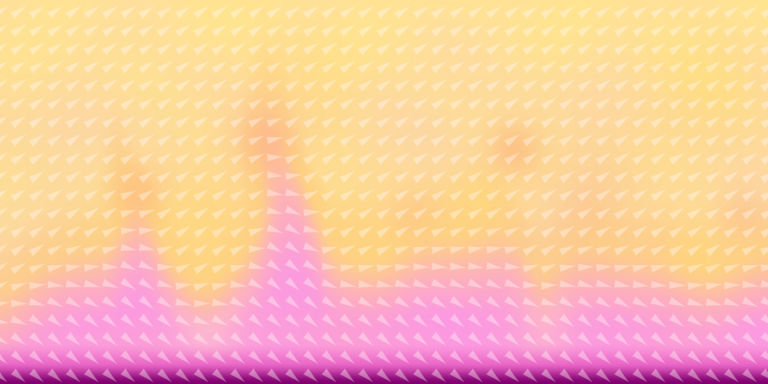
A Shadertoy shader for this background:

```glsl
// Soft sunset-coloured haze over a magenta base, overlaid with a grid of pale turning wedges.

const float ROWS = 21.0;                      // wedge rows per canvas height
const vec2  GRID_SHIFT = vec2(0.55, -0.10);   // in cells
const float WEDGE_HALF_LENGTH = 0.43;
const float WEDGE_HALF_WIDTH = 0.20;
const float WEDGE_OPACITY = 0.40;
const float ANGLE_LOW = -0.72;                // wedge angle in the pink zone
const float ANGLE_HIGH = 0.60;                // wedge angle in the yellow zone
const float HORIZON = 0.262;                  // mean height of the pink zone
const float SPIKE_SOFTNESS = 5.0;             // extra blur where the border rises

const vec3 PLUM    = vec3(0.50, 0.00, 0.43);
const vec3 MAGENTA = vec3(0.91, 0.38, 0.77);
const vec3 PINK    = vec3(0.985, 0.61, 0.86);
const vec3 CORAL   = vec3(0.99, 0.70, 0.72);
const vec3 AMBER   = vec3(0.99, 0.81, 0.54);
const vec3 CREAM   = vec3(0.99, 0.855, 0.61);
const vec3 LEMON   = vec3(1.00, 0.89, 0.58);
const vec3 GOLD    = vec3(1.00, 0.85, 0.45);
const vec3 ORANGE  = vec3(0.99, 0.71, 0.52);
const vec3 BLUSH   = vec3(0.99, 0.74, 0.83);

// Swells of the horizon: centre x, width, height
const vec3 SWELLS[7] = vec3[7](
    vec3(0.00, 0.10, -0.10), vec3(0.36, 0.06, 0.13),
    vec3(0.53, 0.08, -0.07), vec3(0.76, 0.07, 0.28),
    vec3(1.27, 0.16, 0.05),  vec3(1.41, 0.05, -0.05),
    vec3(1.85, 0.12, -0.03));

// Soft clouds: centre x, centre y, radius, strength (gold above zero, orange below)
const vec4 CLOUDS[12] = vec4[12](
    vec4(0.54, 0.43, 0.14, 0.70),  vec4(0.94, 0.38, 0.13, 0.65),
    vec4(1.25, 0.49, 0.09, 0.50),  vec4(1.80, 0.34, 0.09, 0.65),
    vec4(0.79, 0.75, 0.14, 0.40),  vec4(1.84, 0.76, 0.15, 0.40),
    vec4(0.69, 0.63, 0.085, -0.60), vec4(1.34, 0.61, 0.07, -0.65),
    vec4(0.36, 0.50, 0.07, -0.50), vec4(1.93, 0.44, 0.07, -0.35),
    vec4(1.08, 0.44, 0.07, -0.25), vec4(1.55, 0.50, 0.14, -0.25));

float bump(float distanceRatio) {
    return exp(-distanceRatio * distanceRatio);
}

// Softened signed height above the wavy border of the pink zone
float heightAboveHorizon(vec2 p) {
    float x = p.x + 0.06 * smoothstep(0.40, 0.70, p.y);
    float border = HORIZON + 0.008 * sin(13.0 * x) + 0.006 * sin(29.0 * x + 1.0);
    for (int i = 0; i < 7; i++) {
        border += SWELLS[i].z * bump((x - SWELLS[i].x) / SWELLS[i].y);
    }
    return (p.y - border) / (1.0 + SPIKE_SOFTNESS * max(border - HORIZON, 0.0));
}

vec3 hazeColor(vec2 p) {
    float h = heightAboveHorizon(p);
    vec3 color = mix(PINK, CORAL, smoothstep(-0.12, 0.01, h));
    color = mix(color, AMBER, smoothstep(-0.03, 0.09, h));
    color = mix(color, CREAM, smoothstep(0.08, 0.25, h));
    color = mix(color, LEMON, 0.85 * smoothstep(0.65, 1.0, p.y));

    // Gold and orange clouds
    for (int i = 0; i < 12; i++) {
        vec4 cloud = CLOUDS[i];
        float cover = abs(cloud.w) * bump(length(p - cloud.xy) / cloud.z);
        cover *= smoothstep(-0.08, 0.08, h + 0.10 * step(cloud.w, 0.0));
        color = mix(color, cloud.w > 0.0 ? GOLD : ORANGE, cover);
    }

    // Pale columns within the pink, and faint drifting mottling
    float columns = bump((p.x - 0.54) / 0.09) + 0.7 * bump((p.x - 1.42) / 0.07);
    color = mix(color, BLUSH, 0.65 * columns * smoothstep(0.02, -0.06, h));
    vec2 drift = p + 0.06 * sin(9.0 * p.yx + vec2(0.0, 2.0));
    float mottle = sin(11.0 * drift.x + 4.0 * drift.y) * sin(13.0 * drift.y - 3.0 * drift.x);
    color += vec3(0.0, 0.010, -0.022) * mottle;

    // Dark base
    color = mix(MAGENTA, color, smoothstep(0.035, 0.11, p.y));
    return mix(PLUM, color, smoothstep(0.0, 0.055, p.y));
}

// Coverage of a wedge with its broad end on the left and its tip on the right
float wedge(vec2 q, float blur) {
    float along = (WEDGE_HALF_LENGTH - q.x) / (2.0 * WEDGE_HALF_LENGTH);
    float side = abs(q.y) - WEDGE_HALF_WIDTH * along;
    float end = abs(q.x) - WEDGE_HALF_LENGTH;
    return 1.0 - smoothstep(-blur, blur, max(side, end));
}

void mainImage(out vec4 fragColor, in vec2 fragCoord) {
    vec2 p = fragCoord / iResolution.y;
    p.x *= 2.0 * iResolution.y / iResolution.x;
    vec3 color = hazeColor(p);

    // Each wedge turns with the height of its cell
    vec2 grid = p * ROWS - GRID_SHIFT;
    vec2 center = (floor(grid) + 0.5 + GRID_SHIFT) / ROWS;
    float turn = smoothstep(-0.12, 0.14, heightAboveHorizon(center));
    float angle = mix(ANGLE_LOW, ANGLE_HIGH, turn);
    vec2 local = fract(grid) - 0.5;
    float c = cos(angle), s = sin(angle);
    local = vec2(c * local.x + s * local.y, c * local.y - s * local.x);

    float cover = wedge(local, 0.9 * ROWS / iResolution.y);
    color = mix(color, vec3(1.0, 0.97, 0.96), WEDGE_OPACITY * cover);
    fragColor = vec4(clamp(color, 0.0, 1.0), 1.0);
}
```
